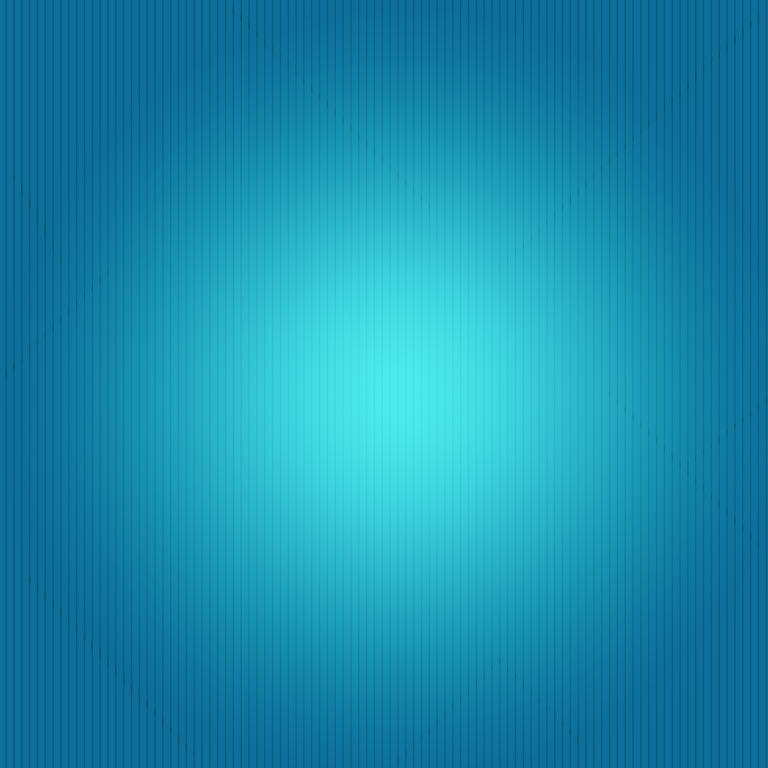
A WebGL 2 fragment shader for this background:

```glsl
#version 300 es
precision highp float;

uniform vec2 u_resolution;
out vec4 fragColor;

const vec3 EDGE_BLUE = vec3(0.052, 0.434, 0.602);
const vec3 CORE_CYAN = vec3(0.300, 0.915, 0.930);
const vec2 GLOW_CENTER = vec2(0.520, 0.486);
const float GLOW_RADIUS = 0.54;
const float STRIPE_COUNT = 98.0;
const float STRIPE_PHASE = 0.78;
const float STRIPE_WIDTH = 0.0018;

// Radial falloff: 1 at the center, 0 at the radius
float radialGlow(vec2 p, vec2 center, float radius) {
    return 1.0 - smoothstep(0.0, radius, length(p - center));
}

// Red fades faster than green and blue
vec3 glowColor(float glow, vec3 outer, vec3 inner) {
    return mix(outer, inner, vec3(pow(glow, 1.5), glow, glow));
}

// Pixel coverage of a thin band at a given distance from its axis
float bandCoverage(float dist, float width, float pixel) {
    float overlap = 0.5 * (width + pixel) - dist;
    return clamp(overlap / pixel, 0.0, min(1.0, width / pixel));
}

// Evenly repeated vertical lines
float verticalStripes(float x, float count, float phase, float width, float pixel) {
    float dist = abs(fract(x * count - phase + 0.5) - 0.5) / count;
    return bandCoverage(dist, width, pixel);
}

float segmentDistance(vec2 p, vec2 a, vec2 b) {
    vec2 along = b - a;
    float t = clamp(dot(p - a, along) / dot(along, along), 0.0, 1.0);
    return length(p - a - along * t);
}

// Faint diagonal seams that cross the stripes
float seamMask(vec2 p) {
    float d = segmentDistance(p, vec2(0.30, 0.99), vec2(0.56, 0.73));
    d = min(d, segmentDistance(p, vec2(0.99, 0.98), vec2(0.65, 0.65)));
    d = min(d, segmentDistance(p, vec2(0.00, 0.505), vec2(0.145, 0.65)));
    d = min(d, segmentDistance(p, vec2(0.02, 0.77), vec2(0.08, 0.66)));
    d = min(d, segmentDistance(p, vec2(0.79, 0.49), vec2(0.99, 0.29)));
    d = min(d, segmentDistance(p, vec2(0.04, 0.245), vec2(0.25, 0.02)));
    d = min(d, segmentDistance(p, vec2(0.52, 0.01), vec2(0.65, 0.14)));
    d = min(d, segmentDistance(p, vec2(0.65, 0.14), vec2(0.76, 0.03)));
    d = min(d, segmentDistance(p, vec2(0.89, 0.39), vec2(1.00, 0.48)));
    return 1.0 - smoothstep(0.001, 0.005, d);
}

void main() {
    vec2 uv = gl_FragCoord.xy / u_resolution;
    float pixel = 1.0 / u_resolution.x;

    // Background glow
    float glow = radialGlow(uv, GLOW_CENTER, GLOW_RADIUS);
    vec3 color = glowColor(glow, EDGE_BLUE, CORE_CYAN);

    // Dark stripes, weaker toward the bright core
    float stripe = verticalStripes(uv.x, STRIPE_COUNT, STRIPE_PHASE, STRIPE_WIDTH, pixel);
    float depth = mix(0.20, 0.04, sqrt(glow));
    depth *= 1.0 + 0.7 * seamMask(uv);
    color *= 1.0 - stripe * depth;

    fragColor = vec4(color, 1.0);
}
```
